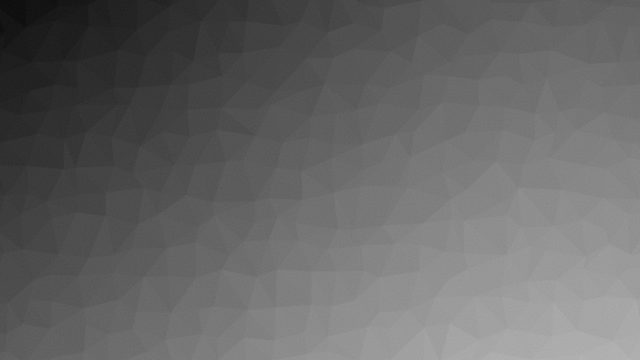
This background is drawn by a Shadertoy shader. Its source:

```glsl
// A low-poly sheet of grey facets, shaded from a dark top left to a pale bottom right.

const float ROWS = 13.0;          // mesh cells per canvas height
const float JITTER = 0.33;        // vertex displacement, in cells
const float FLATNESS = 0.92;      // 0 = smooth ramp, 1 = flat facets
const float FACET_VARIATION = 0.015;
const float GRAIN_SCALE = 190.0;  // grain cells per canvas height
const float GRAIN_STRENGTH = 0.022;

const float BOTTOM_LEFT_SHADE = 0.367;
const float FALL_UPWARD = 0.315;  // darkening from bottom to top
const float RISE_RIGHT = 0.32;    // brightening from left to right
const float RIGHT_SWELL = 0.40;   // extra light right of the centre

vec2 hash2(vec2 p) {
    vec3 q = fract(p.xyx * vec3(0.1031, 0.1030, 0.0973));
    q += dot(q, q.yzx + 33.33);
    return fract((q.xx + q.yz) * q.zy);
}

float gradientNoise(vec2 p) {
    vec2 cell = floor(p), f = fract(p);
    vec2 u = f * f * f * (f * (f * 6.0 - 15.0) + 10.0);
    float corner[4];
    for (int i = 0; i < 4; i++) {
        vec2 o = vec2(i & 1, i >> 1);
        corner[i] = dot(hash2(cell + o + 50.0) * 2.0 - 1.0, f - o);
    }
    return mix(mix(corner[0], corner[1], u.x), mix(corner[2], corner[3], u.x), u.y);
}

// Broad light ramp; uv runs from 0 to 1 across the canvas.
float ramp(vec2 uv) {
    float swell = RIGHT_SWELL * uv.x * uv.x * (1.0 - uv.x);
    return BOTTOM_LEFT_SHADE - FALL_UPWARD * uv.y + RISE_RIGHT * uv.x + swell;
}

vec2 meshVertex(vec2 id) {
    return id + JITTER * (2.0 * hash2(id + 17.0) - 1.0);
}

// Signed distance to the line a-b, positive on its left.
float edgeDistance(vec2 p, vec2 a, vec2 b) {
    vec2 e = b - a;
    return (e.x * (p.y - a.y) - e.y * (p.x - a.x)) / length(e);
}

// Adds one facet as (weighted shade, weight).
vec2 facet(vec2 p, vec2 a, vec2 b, vec2 c, vec2 seed, vec2 toUv, float blur) {
    float d = min(edgeDistance(p, a, b), min(edgeDistance(p, b, c), edgeDistance(p, c, a)));
    float weight = smoothstep(-blur, blur, d);
    float shade = mix(ramp(p * toUv), ramp((a + b + c) / 3.0 * toUv), FLATNESS);
    shade += FACET_VARIATION * (hash2(seed).x - 0.5);
    return vec2(shade, 1.0) * weight;
}

void mainImage(out vec4 fragColor, in vec2 fragCoord) {
    vec2 pos = fragCoord / iResolution.y;
    vec2 p = pos * ROWS;
    vec2 toUv = vec2(iResolution.y / iResolution.x, 1.0) / ROWS;
    float blur = 0.8 * ROWS / iResolution.y;

    // Jittered quads, each split along its shorter diagonal.
    vec2 total = vec2(ramp(p * toUv), 1.0) * 0.001;
    for (int y = -1; y <= 1; y++) {
        for (int x = -1; x <= 1; x++) {
            vec2 id = floor(p) + vec2(x, y);
            vec2 a = meshVertex(id);
            vec2 b = meshVertex(id + vec2(1.0, 0.0));
            vec2 c = meshVertex(id + vec2(1.0, 1.0));
            vec2 d = meshVertex(id + vec2(0.0, 1.0));
            vec2 seed = id + 71.0;
            if (distance(a, c) < distance(b, d)) {
                total += facet(p, a, b, c, seed, toUv, blur);
                total += facet(p, a, c, d, seed + 40.5, toUv, blur);
            } else {
                total += facet(p, a, b, d, seed, toUv, blur);
                total += facet(p, b, c, d, seed + 40.5, toUv, blur);
            }
        }
    }

    // Fine film grain over the facets.
    float shade = total.x / total.y + GRAIN_STRENGTH * gradientNoise(pos * GRAIN_SCALE);
    fragColor = vec4(vec3(clamp(shade, 0.0, 1.0)), 1.0);
}
```
